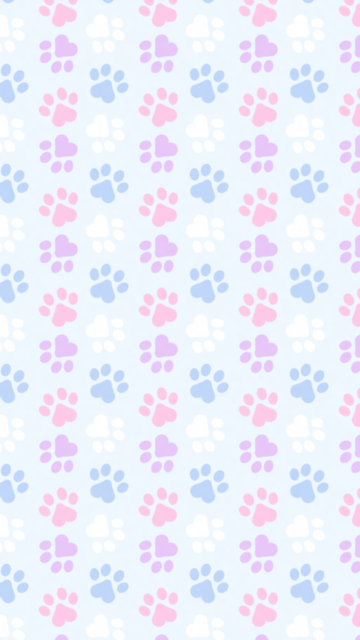
Give the GLSL for this pattern, as a Shadertoy shader.

```glsl
const float TILES_DOWN = 6.4;
const vec3 BACKGROUND = vec3(0.935, 0.970, 0.995);
const vec3 BLUE = vec3(0.750, 0.842, 0.975);
const vec3 PINK = vec3(0.995, 0.790, 0.910);
const vec3 WHITE = vec3(0.998);
const vec3 PURPLE = vec3(0.908, 0.780, 0.972);

float hash(vec2 cell) {
    vec3 h = fract(cell.xyx * 0.1031);
    h += dot(h, h.yzx + 33.33);
    return fract((h.x + h.y) * h.z);
}

float valueNoise(vec2 p) {
    vec2 i = floor(p);
    vec2 f = fract(p);
    f = f * f * (3.0 - 2.0 * f);
    float low = mix(hash(i), hash(i + vec2(1, 0)), f.x);
    float high = mix(hash(i + vec2(0, 1)), hash(i + vec2(1, 1)), f.x);
    return mix(low, high, f.y);
}

// Coordinates in a frame turned clockwise by angle
vec2 turnedFrame(vec2 p, float angle) {
    float c = cos(angle);
    float s = sin(angle);
    return vec2(c * p.x - s * p.y, s * p.x + c * p.y);
}

float ellipseDistance(vec2 p, vec2 radii) {
    float k = length(p / radii);
    float slope = length(p / (radii * radii));
    return k * (k - 1.0) / max(slope, 1e-4);
}

float taperedCapsule(vec2 p, vec2 a, vec2 b, float radiusA, float radiusB) {
    vec2 ab = b - a;
    float t = clamp(dot(p - a, ab) / dot(ab, ab), 0.0, 1.0);
    return length(p - a - t * ab) - mix(radiusA, radiusB, t);
}

float smoothMin(float a, float b, float k) {
    float h = max(k - abs(a - b), 0.0) / k;
    return min(a, b) - 0.25 * k * h * h;
}

// Heart-shaped pad with its tip toward the toes
float padDistance(vec2 p) {
    vec2 lobe = vec2(0.061, -0.028);
    vec2 tip = vec2(0.0, 0.078);
    float right = taperedCapsule(p, lobe, tip, 0.069, 0.039);
    float left = taperedCapsule(vec2(-p.x, p.y), lobe, tip, 0.069, 0.039);
    return smoothMin(right, left, 0.02);
}

float toeDistance(vec2 p, vec2 center, float tilt, vec2 radii) {
    return ellipseDistance(turnedFrame(p - center, tilt), radii);
}

float pawDistance(vec2 p) {
    vec2 m = vec2(abs(p.x), p.y);
    float inner = toeDistance(m, vec2(0.072, 0.199), 0.14, vec2(0.049, 0.064));
    float outer = toeDistance(m, vec2(0.156, 0.111), 0.52, vec2(0.047, 0.062));
    return min(padDistance(p), min(inner, outer));
}

// One paw per tile: xy is the pad center, z its clockwise turn
vec3 paintPaw(vec3 base, vec2 p, vec3 placement, vec3 color, float edge) {
    vec2 local = fract(p - placement.xy + 0.5) - 0.5;
    float d = pawDistance(turnedFrame(local, placement.z));
    return mix(base, color, 1.0 - smoothstep(-edge, edge, d));
}

void mainImage(out vec4 fragColor, in vec2 fragCoord) {
    vec2 p = fragCoord / iResolution.y * TILES_DOWN;
    float edge = max(0.011, TILES_DOWN / iResolution.y);

    vec3 placements[4] = vec3[4](
        vec3(0.039, 0.489, 0.44), vec3(0.633, 0.250, -0.41),
        vec3(0.989, 0.122, 2.27), vec3(0.644, 0.925, -2.41));
    vec3 colors[4] = vec3[4](BLUE, PINK, WHITE, PURPLE);

    vec3 color = BACKGROUND;
    for (int i = 0; i < 4; i++) {
        color = paintPaw(color, p, placements[i], colors[i], edge);
    }

    // Faint mottling
    color += 0.008 * (valueNoise(p * 18.0) - 0.5);
    fragColor = vec4(color, 1.0);
}
```
